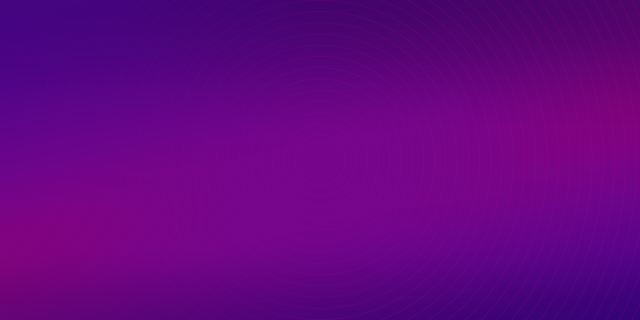
This background is drawn by a WebGL 1 fragment shader. Its source:

```glsl
precision highp float;

uniform vec2 u_resolution;

const vec3 VIOLET = vec3(0.465, 0.02, 0.545);
const vec3 MAGENTA = vec3(0.50, 0.01, 0.50);
const vec3 INDIGO_HIGH = vec3(0.30, 0.02, 0.56);
const vec3 INDIGO_LOW = vec3(0.20, 0.01, 0.52);
const vec3 RING_PINK = vec3(0.72, 0.03, 0.52);

// Warm band rising to the right, fading to indigo in the far corners
vec3 diagonalGlow(vec2 uv) {
  float offset = abs(uv.y - mix(0.2, 0.65, uv.x));
  float sides = smoothstep(0.1, 0.5, abs(uv.x - 0.5));
  float core = sides * (1.0 - smoothstep(0.0, 0.3, offset));
  vec3 band = mix(VIOLET, MAGENTA, core);
  vec3 indigo = mix(INDIGO_LOW, INDIGO_HIGH, uv.y);
  return mix(band, indigo, smoothstep(0.05, 0.8, offset));
}

// Darkening toward the top and bottom edges
float edgeShade(vec2 uv) {
  float topDepth = mix(0.1, 0.25, smoothstep(0.0, 0.7, uv.x));
  float top = topDepth * smoothstep(0.55, 1.0, uv.y);
  float bottom = 0.12 * (1.0 - smoothstep(0.0, 0.25, uv.y));
  return 1.0 - top - bottom;
}

// Evenly spaced thin circles, starting at the inner radius
float concentricRings(vec2 p, float innerRadius, float spacing, float halfWidth, float pixel) {
  float radius = length(p) - innerRadius;
  float gap = abs(fract(radius / spacing + 0.5) - 0.5) * spacing;
  float line = 1.0 - smoothstep(max(halfWidth - 0.5 * pixel, 0.0), halfWidth + 0.5 * pixel, gap);
  return line * step(-0.5 * spacing, radius);
}

void main() {
  vec2 uv = gl_FragCoord.xy / u_resolution;
  vec2 centred = (gl_FragCoord.xy - 0.5 * u_resolution) / u_resolution.y;
  float pixel = 1.0 / u_resolution.y;

  vec3 color = diagonalGlow(uv) * edgeShade(uv);

  // Rings are fainter on the left
  float rings = concentricRings(centred, 0.078, 0.0351, 0.0014, pixel);
  float strength = mix(0.03, 0.15, smoothstep(0.0, 0.7, uv.x));
  color = mix(color, RING_PINK, rings * strength);

  gl_FragColor = vec4(color, 1.0);
}
```
